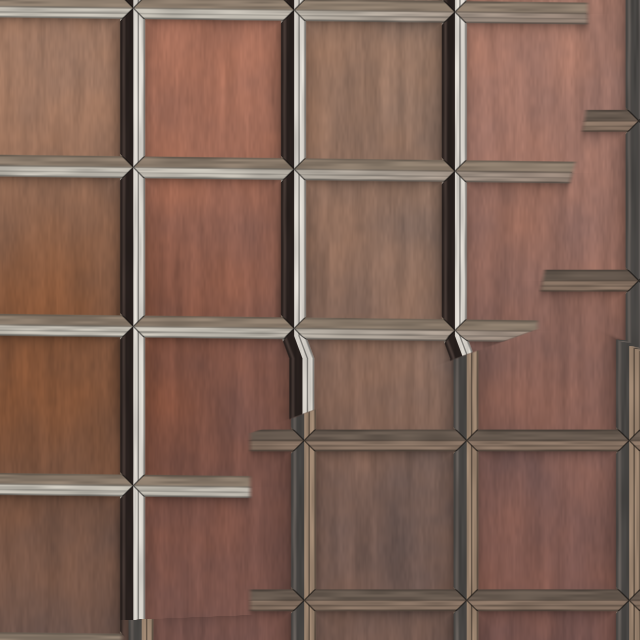
Give the GLSL for this texture, as a three.js fragment shader.

```glsl
// Panelled wooden ceiling: square panels framed by mitred, bevelled mouldings.
// Two offset lattices meet along a stepped seam; each moulding is profiled from
// the offset to its nearest junction, over wood grain made of value noise.
#define PITCH_A vec2(0.2513, 0.2487)
#define PITCH_B vec2(0.2539, 0.2497)
#define ORIGIN_A vec2(0.2083, 0.0125)
#define ORIGIN_B vec2(0.4753, 0.1888)
#define SHADE_WIDTH 0.0205
#define LIGHT_WIDTH 0.0185
#define RAIL_HALF 0.0170
#define EDGE 0.0014
#define SEAM_SOFT 0.006
#define GRAIN 0.13

varying vec2 vUv;

float hash(vec2 p) {
  vec3 h = fract(p.xyx * 0.1031);
  h += dot(h, h.yzx + 33.33);
  return fract((h.x + h.y) * h.z);
}

float noise(vec2 p) {
  vec2 i = floor(p), f = fract(p);
  f = f * f * (3.0 - 2.0 * f);
  return mix(mix(hash(i), hash(i + vec2(1, 0)), f.x),
             mix(hash(i + vec2(0, 1)), hash(i + vec2(1, 1)), f.x), f.y);
}

float fbm(vec2 p) {
  float sum = 0.0, amp = 0.5;
  for (int i = 0; i < 4; i++) {
    sum += amp * noise(p);
    p = p * 2.03 + 17.0;
    amp *= 0.5;
  }
  return sum;
}

float ramp(float a, float b, float x) { return clamp((x - a) / (b - a), 0.0, 1.0); }

float line(float x, float at, float width) { return 1.0 - smoothstep(0.0, width, abs(x - at)); }

// Right-hand limit of lattice A at height y
float seamX(float y) {
  return 0.918 - 0.078 * smoothstep(0.13, 0.514, y)
       - 0.449 * ramp(0.514, 0.677, y) - 0.2 * ramp(0.961, 0.969, y);
}

// Offset from the nearest lattice junction
vec2 junctionOffset(vec2 p, vec2 origin, vec2 pitch) {
  return (fract((p - origin) / pitch + 0.5) - 0.5) * pitch;
}

// Alternating rosy and tan panels, with a small random brightness
vec3 panelTint(vec2 cell, float parity) {
  float rosy = mod(cell.x + parity, 2.0);
  return mix(vec3(0.97, 1.0, 1.0), vec3(1.03, 0.95, 0.96), rosy)
       * (0.96 + 0.08 * hash(cell + 40.0 + parity * 9.0));
}

vec3 woodPanel(vec2 p) {
  vec3 wood = mix(vec3(0.62, 0.46, 0.38), vec3(0.44, 0.335, 0.30), smoothstep(0.1, 0.85, p.y));
  wood = mix(wood, vec3(0.57, 0.47, 0.42), 0.8 * smoothstep(0.35, 0.9, p.x) * (1.0 - p.y));
  vec2 amber = p - vec2(0.05, 0.57);
  wood = mix(wood, vec3(0.52, 0.31, 0.19), 0.8 * exp(-14.0 * dot(amber, amber)));
  float streak = fbm(p * vec2(75.0, 7.0)) - 0.47;
  float blotch = fbm(p * 11.0 + 5.0) - 0.47;
  float fibre = noise(p * vec2(300.0, 70.0)) - 0.5;
  wood *= 1.0 + GRAIN * (2.0 * streak + 1.3 * blotch + 0.5 * fibre);
  return wood + vec3(0.05, 0.0, -0.04) * blotch;
}

// Shadow, two-faced stiles and rails, mitred at the junction
vec3 addMoulding(vec3 base, vec2 q, vec2 p, vec3 shade, vec3 light, vec3 top, vec3 front, float mask) {
  float under = step(0.0, q.y) * exp(-110.0 * max(q.y - RAIL_HALF, 0.0));
  float beside = exp(-100.0 * max(abs(q.x) - SHADE_WIDTH, 0.0)) * (q.x < 0.0 ? 1.0 : 0.5);
  base *= 1.0 - mask * 0.32 * max(under, beside);

  float t = q.x / (q.x < 0.0 ? SHADE_WIDTH : LIGHT_WIDTH);
  vec3 stile = mix(shade, light, smoothstep(-0.06, 0.06, t));
  stile += 0.11 * line(t, -0.72, 0.22) * vec3(1.0, 0.85, 0.78);
  stile *= 1.0 - 0.4 * line(t, 0.42, 0.12) - 0.4 * line(t, 0.95, 0.2);
  stile *= 0.91 + 0.18 * noise(p * vec2(260.0, 18.0));

  float s = q.y / RAIL_HALF;
  vec3 rail = mix(top, front, smoothstep(-0.15, 0.15, s));
  rail *= 1.0 - 0.2 * line(s, 0.0, 0.15) - 0.15 * line(s, 0.5, 0.14)
        - 0.4 * line(s, 0.97, 0.22) - 0.22 * line(s, -0.97, 0.25);
  rail *= 0.88 + 0.24 * noise(p * vec2(22.0, 260.0));

  float diagonal = abs(q.y) - abs(q.x);
  vec3 bar = mix(rail, stile, smoothstep(-EDGE, EDGE, diagonal));
  float inStile = 1.0 - smoothstep(-EDGE, EDGE, max(-q.x - SHADE_WIDTH, q.x - LIGHT_WIDTH));
  float inRail = 1.0 - smoothstep(-EDGE, EDGE, abs(q.y) - RAIL_HALF);
  bar *= 1.0 - 0.5 * inStile * inRail * line(diagonal, 0.0, 0.003);
  return mix(base, bar, mask * max(inStile, inRail));
}

void main() {
  vec2 p = vec2(vUv.x, 1.0 - vUv.y);
  float side = seamX(p.y) - p.x;
  float maskA = smoothstep(-SEAM_SOFT, SEAM_SOFT, side);

  // Jogged stiles near the seam and the right border
  vec2 a = p - vec2(0.0, 0.012 * (p.x - 0.2));
  a.x -= 0.013 * ramp(0.525, 0.56, p.y) * step(0.35, p.x);
  vec2 b = p;
  float upper = 1.0 - smoothstep(-0.004, 0.004, p.y - 0.521 - 0.5 * (p.x - 0.95));
  b.x -= 0.015 * upper;

  vec3 tintA = panelTint(floor((a - ORIGIN_A) / PITCH_A), 1.0);
  vec3 tintB = panelTint(floor((b - ORIGIN_B) / PITCH_B), 0.0);
  vec3 color = woodPanel(p) * mix(tintB, tintA, smoothstep(-0.06, 0.06, side));

  // Bright lattice A, then the duller lattice B
  float dull = smoothstep(0.3, 0.95, p.x);
  vec3 frontA = mix(vec3(0.74, 0.72, 0.68), vec3(0.58, 0.51, 0.46), dull);
  color = addMoulding(color, junctionOffset(a, ORIGIN_A, PITCH_A), p, vec3(0.15, 0.12, 0.11),
                      vec3(0.84, 0.82, 0.79), vec3(0.53, 0.47, 0.41), frontA, maskA);
  vec3 lightB = mix(vec3(0.60, 0.51, 0.43), vec3(0.34, 0.32, 0.31), upper);
  color = addMoulding(color, junctionOffset(b, ORIGIN_B, PITCH_B), p, vec3(0.27, 0.26, 0.25),
                      lightB, vec3(0.39, 0.34, 0.30), vec3(0.52, 0.44, 0.38), 1.0 - maskA);
  gl_FragColor = vec4(color, 1.0);
}
```
